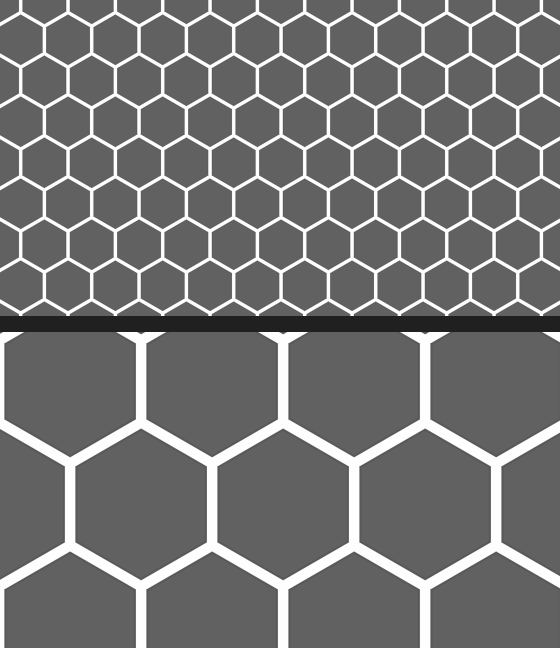
Top, the full canvas; bottom, a detail of the centre.
This pattern is drawn by a WebGL 2 fragment shader. Its source:

```glsl
#version 300 es
precision highp float;

uniform vec2 u_resolution;
out vec4 fragColor;

// Lengths are fractions of the canvas height
const float PITCH = 0.1498;
const float LINE_WIDTH = 0.0111;
const float RIM_WIDTH = 0.0022;
const vec2 CELL_ORIGIN = vec2(0.8894, 0.4848);

const vec3 FILL_COLOR = vec3(0.38);
const vec3 RIM_COLOR = vec3(0.345);
const vec3 LINE_COLOR = vec3(0.995);

// Offset from the nearest centre of a pointy-top lattice of unit pitch
vec2 hexOffset(vec2 p) {
    vec2 period = vec2(1.0, sqrt(3.0));
    vec2 a = mod(p + 0.5 * period, period) - 0.5 * period;
    vec2 b = mod(p, period) - 0.5 * period;
    return dot(a, a) < dot(b, b) ? a : b;
}

// Distance inward from the border of a unit-pitch hexagon
float hexBorder(vec2 offset) {
    vec2 q = abs(offset);
    return 0.5 - max(q.x, dot(q, vec2(0.5, 0.5 * sqrt(3.0))));
}

// Antialiased coverage of the positive side of an edge
float coverage(float dist, float pixel) {
    return smoothstep(-0.7 * pixel, 0.7 * pixel, dist);
}

void main() {
    float pixel = 1.0 / u_resolution.y;
    vec2 p = gl_FragCoord.xy * pixel;

    // Distance from the inner edge of the grid line
    vec2 offset = hexOffset((p - CELL_ORIGIN) / PITCH);
    float inner = hexBorder(offset) * PITCH - 0.5 * LINE_WIDTH;

    // Flat cell with a faint dark rim, framed by the line
    vec3 cell = mix(RIM_COLOR, FILL_COLOR, coverage(inner - RIM_WIDTH, pixel));
    vec3 color = mix(LINE_COLOR, cell, coverage(inner, pixel));
    fragColor = vec4(color, 1.0);
}
```
